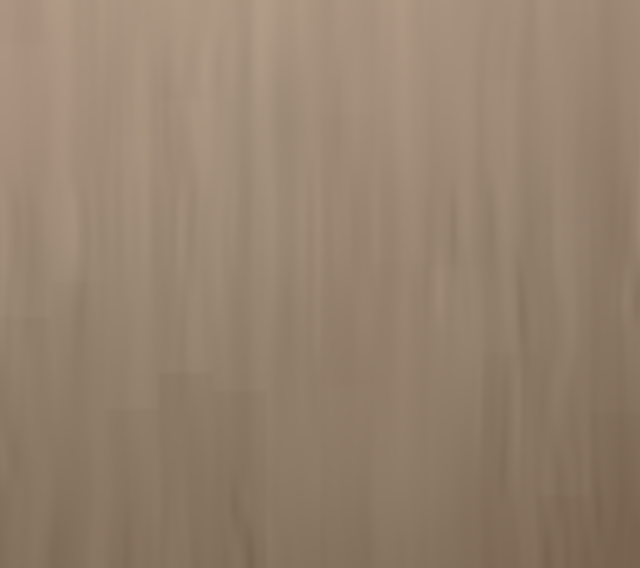
A WebGL 1 fragment shader for this texture:

```glsl
precision highp float;
// Softly lit pale wood floor with faint upright boards and blurred wispy grain.

uniform vec2 u_resolution;

const vec3 LIGHT_WOOD = vec3(0.660, 0.580, 0.500);
const vec3 MID_WOOD = vec3(0.585, 0.510, 0.435);
const vec3 DARK_WOOD = vec3(0.500, 0.425, 0.350);
const vec3 ROSE_TINT = vec3(0.010, -0.006, 0.004);
const vec2 BOARD_SIZE = vec2(0.095, 0.48);
const vec2 BOARD_BLUR = vec2(0.12, 0.025);
const vec2 BAND_SCALE = vec2(28.0, 1.6);
const vec2 STREAK_SCALE = vec2(62.0, 5.0);
const vec2 WISP_SCALE = vec2(42.0, 6.5);
const vec2 PATCH_SCALE = vec2(9.0, 3.6);
const float BOARD_CONTRAST = 0.022;
const float BAND_CONTRAST = 0.036;
const float STREAK_CONTRAST = 0.030;
const float WISP_CONTRAST = 0.070;
const float GRAIN_WAVER = 0.012;

float hash(vec2 p) {
  vec3 q = fract(vec3(p.xyx) * 0.1031);
  q += dot(q, q.yzx + 33.33);
  return fract((q.x + q.y) * q.z);
}

float noise(vec2 p) {
  vec2 cell = floor(p);
  vec2 f = fract(p);
  f = f * f * f * (f * (f * 6.0 - 15.0) + 10.0);
  float low = mix(hash(cell), hash(cell + vec2(1.0, 0.0)), f.x);
  float high = mix(hash(cell + vec2(0.0, 1.0)), hash(cell + 1.0), f.x);
  return mix(low, high, f.y);
}

// Tone of one column of boards, with softened butt joints
float columnTone(float column, float y) {
  float along = y / BOARD_SIZE.y + hash(vec2(column, 71.0));
  float row = floor(along);
  float joint = smoothstep(1.0 - BOARD_BLUR.y, 1.0, fract(along));
  return mix(hash(vec2(column, row + 5.0)),
             hash(vec2(column, row + 6.0)), joint) - 0.5;
}

float boardTone(vec2 p) {
  float across = p.x / BOARD_SIZE.x;
  float column = floor(across);
  float seam = smoothstep(1.0 - BOARD_BLUR.x, 1.0, fract(across));
  return mix(columnTone(column, p.y), columnTone(column + 1.0, p.y), seam);
}

// Paired light and dark edges, gathered in irregular patches
float wisps(vec2 p) {
  vec2 q = p * WISP_SCALE;
  float relief = noise(q) - noise(q + vec2(0.32, 0.06));
  float gathered = smoothstep(0.42, 0.82, noise(p * PATCH_SCALE + 17.0));
  return relief * gathered;
}

// Light falls from the upper left and fades toward the lower right
float lighting(vec2 uv) {
  float falloff = 0.072 * (uv.y - 0.5) * 2.0;
  float side = 0.045 * pow(abs(uv.x - 0.32), 1.6);
  float corner = 0.025 * smoothstep(0.55, 1.0, uv.x);
  return 0.008 + falloff - side - corner;
}

vec3 woodColor(float tone) {
  vec3 lower = mix(DARK_WOOD, MID_WOOD, clamp(1.0 + tone / 0.085, -0.4, 1.0));
  return lower + (LIGHT_WOOD - MID_WOOD) * clamp(tone / 0.075, 0.0, 1.4);
}

void main() {
  vec2 uv = gl_FragCoord.xy / u_resolution;
  vec2 p = gl_FragCoord.xy / u_resolution.y;

  // Slight sideways drift keeps the grain from running perfectly straight
  vec2 grain = p;
  grain.x += GRAIN_WAVER * (noise(p * vec2(8.0, 7.0) + 40.0) - 0.5);

  float tone = lighting(uv);
  tone += BOARD_CONTRAST * boardTone(p);
  tone += BAND_CONTRAST * (noise(grain * BAND_SCALE + 9.0) - 0.5);
  float streakPatch = noise(p * PATCH_SCALE + 63.0);
  tone += STREAK_CONTRAST * streakPatch * (noise(grain * STREAK_SCALE + 3.0) - 0.5);
  tone += WISP_CONTRAST * wisps(grain);
  tone += 0.014 * (noise(p * vec2(6.0, 5.0) + 28.0) - 0.5);

  // Broad drift between rosy and olive wood
  float warmth = noise(p * vec2(4.5, 2.5) + 80.0) - 0.5;
  gl_FragColor = vec4(woodColor(tone) + ROSE_TINT * warmth, 1.0);
}
```
